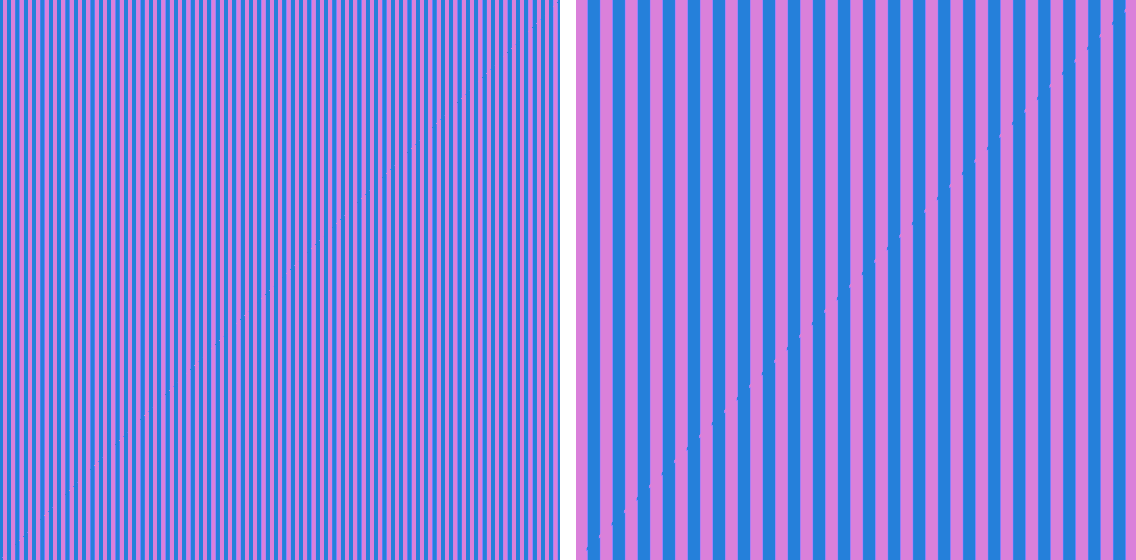
Left: the whole. Right: its middle third, enlarged.
Reproduce this pattern procedurally as a WebGL 1 fragment shader.

```glsl
precision highp float;

uniform vec2 u_resolution;

#define REPEATS 67.13       // corrugations across the canvas
#define RISE_CENTER 0.59    // phase of the pink slope's middle
#define FOLD_WIDTH 0.06     // rounded part of each fold, in periods
#define MIN_FOLD_PIXELS 0.45
#define SEAM_WIDTH 0.00195  // diagonal seam, in canvas units
#define SEAM_SHIFT 0.04     // phase slip along the seam, in periods

// Slope of a triangle wave, from -1 to 1, with narrow rounded folds.
float foldedSlope(float phase, float foldWidth) {
    float fromCenter = abs(fract(phase - RISE_CENTER + 0.5) - 0.5);
    return clamp((0.25 - fromCenter) / (0.5 * foldWidth), -1.0, 1.0);
}

// Surface direction packed into the 0 to 1 colour range.
vec3 normalColor(float slope) {
    return 0.5 + 0.5 * normalize(vec3(slope, 0.0, 1.0));
}

void main() {
    vec2 uv = gl_FragCoord.xy / u_resolution;
    float pixel = 1.0 / u_resolution.x;

    // A thin diagonal seam nudges the folds, leaving sparse specks.
    float seamDistance = abs(uv.x - uv.y) - 0.5 * SEAM_WIDTH;
    float seam = 1.0 - smoothstep(-0.5 * pixel, 0.5 * pixel, seamDistance);

    // Vertical corrugation; folds never get thinner than part of a pixel.
    float phase = uv.x * REPEATS + seam * SEAM_SHIFT;
    float foldWidth = max(FOLD_WIDTH, MIN_FOLD_PIXELS * REPEATS * pixel);

    gl_FragColor = vec4(normalColor(foldedSlope(phase, foldWidth)), 1.0);
}
```
